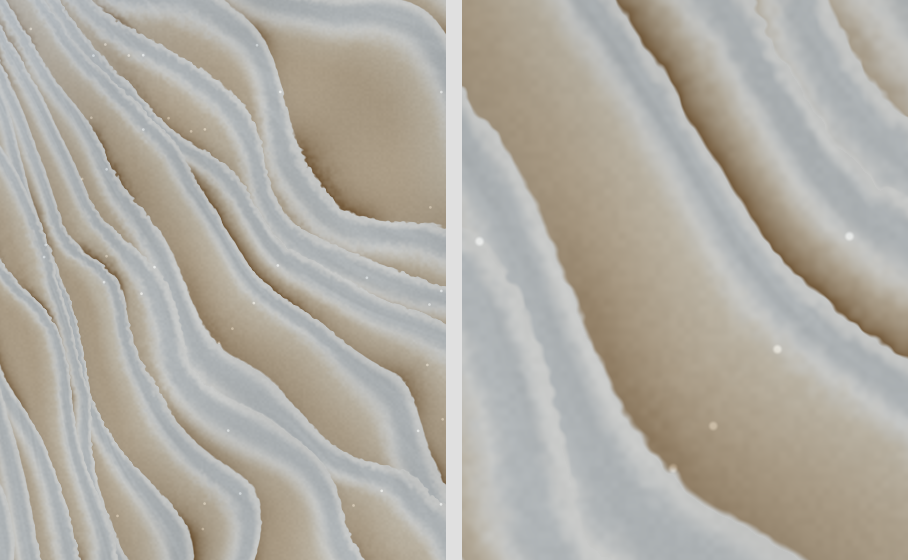
Left, the full canvas; right, a detail of the centre.
A Shadertoy shader for this texture:

```glsl
// Pale mushroom gills fanning out from beyond the upper left corner.
// Wavering edges are sorted around each point; every gill is shaded from its
// blue-grey ridge down a cream face into the brown crevice behind its neighbour.

#define FAN_CENTRE vec2(-0.3, 1.4)
#define BEND 0.13
#define WANDER 1.6
#define RIDGE_WIDTH 0.50
#define CRUMB 0.007
#define EDGE_SOFTNESS 0.0035
#define RIDGE_COLOR vec3(0.665, 0.685, 0.695)
#define PALE_COLOR vec3(0.765, 0.770, 0.765)
#define CREAM_COLOR vec3(0.730, 0.708, 0.655)
#define TAN_COLOR vec3(0.660, 0.605, 0.520)
#define BROWN_COLOR vec3(0.400, 0.290, 0.160)

float hash(vec2 p) {
    return fract(sin(dot(p, vec2(127.1, 311.7))) * 43758.5453);
}

float noise(vec2 p) {
    vec2 i = floor(p), f = fract(p);
    f = f * f * f * (f * (f * 6.0 - 15.0) + 10.0);
    return mix(mix(hash(i), hash(i + vec2(1, 0)), f.x),
               mix(hash(i + vec2(0, 1)), hash(i + vec2(1, 1)), f.x), f.y);
}

// Position of one gill edge across the fan, at a given distance along it
float gillEdge(float id, float along) {
    float slow = noise(vec2(along * 3.6, id * 7.0)) - 0.5;
    float quick = noise(vec2(along * 8.0 + 31.0, id * 5.0)) - 0.5;
    return id + WANDER * slow + 0.25 * quick;
}

void mainImage(out vec4 fragColor, in vec2 fragCoord) {
    vec2 p = fragCoord / iResolution.y;

    // Bent fan coordinates: along the gills and across them
    vec2 bend = vec2(noise(p * 3.4 + 4.0), noise(p * 3.4 + 19.0)) - 0.5;
    vec2 q = p + BEND * bend - FAN_CENTRE;
    float along = length(q);
    float angle = atan(-q.y, q.x);
    float spacing = along / (4.0 + 10.0 * angle);
    float across = -angle * (4.0 + 5.0 * angle);

    // Crumbly edges
    float grit = noise(p * 150.0) * 0.6 + noise(p * 75.0 + 9.0) * 0.4 - 0.5;
    float ragged = smoothstep(0.25, 0.7, noise(p * 9.0 + 50.0));
    float v = across + CRUMB * grit * (0.35 + ragged) / spacing;

    // Nearest edges on both sides
    float lower = -1e3, upper = 1e3;
    float base = floor(across);
    for (int k = -3; k <= 4; k++) {
        float e = gillEdge(base + float(k), along);
        if (e <= v) lower = max(lower, e);
        else upper = min(upper, e);
    }
    float gap = upper - lower;
    float fromRidge = upper - v;
    float fromCrevice = v - lower;

    // Face: cream, warmer with depth
    float warmth = noise(vec2(across * 0.8, along * 4.0) + 70.0);
    float sink = smoothstep(0.35, 1.35, fromRidge + 0.35 * (warmth - 0.5));
    vec3 color = mix(CREAM_COLOR, TAN_COLOR, sink);

    // Crevice: dark only in some stretches and where the gap is open
    float open = smoothstep(0.25, 0.95, gap);
    float depth = smoothstep(0.3, 0.75, noise(vec2(across * 0.9, along * 6.0)));
    float shade = exp(-fromCrevice / 0.22) * open;
    color = mix(color, TAN_COLOR * 0.93, 0.7 * shade);
    color = mix(color, BROWN_COLOR, depth * open * exp(-fromCrevice / 0.15));

    // Ridge: grey band with paler borders and faint lengthwise streaks
    float width = RIDGE_WIDTH * (0.75 + 0.5 * noise(vec2(across * 0.7, along * 3.0) + 8.0));
    float t = fromRidge / width;
    float band = smoothstep(0.04, 0.3, t) * (1.0 - smoothstep(0.5, 0.95, t));
    float streak = noise(vec2(across * 13.0, along * 7.0)) - 0.5;
    vec3 ridge = mix(PALE_COLOR, RIDGE_COLOR, band) + 0.03 * streak;
    float ridgeMask = 1.0 - smoothstep(0.75, 1.45, t);
    color = mix(color, ridge, ridgeMask * (1.0 - 0.5 * depth * shade));

    // Smoothed rim of the gill in front
    color = mix(PALE_COLOR, color, smoothstep(0.0, EDGE_SOFTNESS, fromCrevice * spacing));

    // Bluish light at the upper left, soft blotches and fine grain
    float glow = 1.0 - smoothstep(0.35, 0.95, along);
    color = mix(color, vec3(0.75, 0.775, 0.80), 0.55 * glow);
    color += 0.035 * (noise(p * 6.0 + 33.0) - 0.5);
    color += 0.018 * (noise(p * 230.0) - 0.5);

    // Sparse moist glints
    vec2 cell = floor(p * 45.0);
    vec2 spot = 0.3 + 0.4 * vec2(hash(cell + 3.0), hash(cell + 8.0));
    float glint = 1.0 - smoothstep(0.05, 0.16, length(fract(p * 45.0) - spot));
    color += 0.14 * glint * step(0.975, hash(cell + 17.0));

    fragColor = vec4(clamp(color, 0.0, 1.0), 1.0);
}
```
